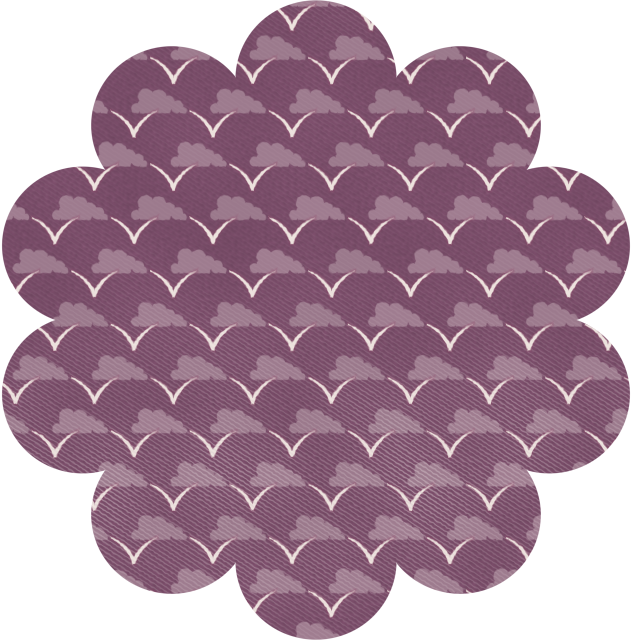
Write a Shadertoy shader that draws this pattern.

```glsl
// Scalloped rosette of plum twill, printed with staggered clouds and pale winged arcs, on white.

const float TAU = 6.2831853;
const vec2 CANVAS = vec2(0.988, 1.0);       // width and height in canvas heights
const vec2 REPEATS = vec2(8.0, 12.0);       // motifs across, rows down (even, for the stagger)
const vec2 ANCHOR = vec2(0.462, 0.456);     // one arc tip, as a fraction of the canvas
const vec2 CELL_MARGIN = vec2(0.30, 0.10);  // part of a cell left of and below the tip

const float LOBES = 10.0;
const float RING_RADIUS = 0.376;
const float LOBE_RADIUS = 0.1235;
const float RING_STRETCH = 1.02;

const vec2 SCALLOP_CENTER = vec2(0.5, -0.195);  // motif lengths are in cell widths
const float SCALLOP_RADIUS = 0.537;
const float ARM_REACH = 0.29;
const float ARM_TIP_WIDTH = 0.026;
const float ARM_END_WIDTH = 0.007;
const float CLOUD_BASE = 0.273;

const vec2 TWILL_COUNT = vec2(90.0, 140.0);
const float TWILL_FAINT = 0.05;
const float TWILL_STRONG = 0.34;

const vec3 PAPER = vec3(1.0);
const vec3 PLUM = vec3(0.47, 0.295, 0.405);
const vec3 CLOUD = vec3(0.615, 0.48, 0.555);
const vec3 FRINGE = vec3(0.56, 0.27, 0.40);
const vec3 CREAM = vec3(0.93, 0.89, 0.87);
const vec3 THREAD = vec3(0.85, 0.79, 0.81);

float hash(vec2 p) {
    vec3 q = fract(p.xyx * 0.1031);
    q += dot(q, q.yzx + 33.33);
    return fract((q.x + q.y) * q.z);
}

float cornerGradient(vec2 corner, vec2 offset, vec2 period) {
    float angle = TAU * hash(mod(corner, period));
    return dot(vec2(cos(angle), sin(angle)), offset);
}

// Gradient noise that wraps once over the canvas
float wrappedNoise(vec2 uv, vec2 period) {
    vec2 p = uv * period, i = floor(p), f = p - i;
    vec2 s = f * f * f * (f * (f * 6.0 - 15.0) + 10.0);
    vec2 e = vec2(1.0, 0.0);
    float low = mix(cornerGradient(i, f, period), cornerGradient(i + e, f - e, period), s.x);
    float high = mix(cornerGradient(i + e.yx, f - e.yx, period),
                     cornerGradient(i + 1.0, f - 1.0, period), s.x);
    return mix(low, high, s.y);
}

float coverage(float distance, float blur) {
    return smoothstep(blur, -blur, distance);
}

float rosetteDistance(vec2 p) {
    p.x /= RING_STRETCH;
    float sector = TAU / LOBES;
    float angle = atan(p.x, p.y + 1e-6);
    angle -= sector * round(angle / sector);
    vec2 q = length(p) * vec2(sin(angle), cos(angle));
    return min(length(q - vec2(0.0, RING_RADIUS)) - LOBE_RADIUS, q.y - RING_RADIUS);
}

// Union of puffs with a flat base; each puff is x, y, radius
float cloudDistance(vec2 p) {
    const vec3 puffs[8] = vec3[8](
        vec3(0.03, 0.335, 0.065), vec3(0.15, 0.485, 0.10), vec3(0.31, 0.465, 0.105),
        vec3(0.43, 0.40, 0.095), vec3(0.545, 0.355, 0.08), vec3(0.62, 0.305, 0.05),
        vec3(0.17, 0.36, 0.125), vec3(0.35, 0.34, 0.12));
    float d = 1e3;
    for (int i = 0; i < 8; i++) d = min(d, length(p - puffs[i].xy) - puffs[i].z);
    return max(d, CLOUD_BASE - p.y);
}

// Two tapering arcs that meet in a point
float armsDistance(vec2 p) {
    float x = abs(p.x);
    float arc = abs(length(vec2(x, p.y) - SCALLOP_CENTER) - SCALLOP_RADIUS);
    float d = arc - mix(ARM_TIP_WIDTH, ARM_END_WIDTH, clamp(x / ARM_REACH, 0.0, 1.0));
    return max(max(d, x - ARM_REACH), -0.03 - p.y);
}

void mainImage(out vec4 fragColor, in vec2 fragCoord) {
    vec2 uv = fragCoord / iResolution.xy;
    float pixel = 1.0 / iResolution.y;
    vec2 cellSize = CANVAS / REPEATS;

    // Staggered cells around each arc tip
    vec2 grid = (uv - ANCHOR) * REPEATS + CELL_MARGIN;
    float row = floor(grid.y);
    grid.x += 0.5 * mod(row, 2.0);
    vec2 id = mod(floor(grid), REPEATS);
    vec2 p = (fract(grid) - CELL_MARGIN) * cellSize / cellSize.x;
    float blur = pixel / cellSize.x;

    // Cloth and printed motif, with slightly ragged edges
    float grain = wrappedNoise(uv, vec2(170.0));
    float mottle = wrappedNoise(uv, vec2(7.0));
    float rag = 0.012 * grain;
    vec3 color = PLUM * (1.0 + 0.05 * mottle + 0.08 * grain);
    vec3 cloudInk = CLOUD * (0.98 + 0.04 * hash(id));
    color = mix(color, cloudInk, coverage(cloudDistance(p) + rag, blur));
    float arms = armsDistance(p) + rag;
    color = mix(color, FRINGE, 0.45 * coverage(arms - 0.015, 2.0 * blur));
    float armFade = 1.0 - 0.55 * smoothstep(0.16, ARM_REACH, p.x);
    color = mix(color, CREAM, armFade * coverage(arms, blur));

    // Diagonal twill, raised most in the upper half
    float twill = 0.5 + 0.5 * sin(TAU * dot(uv, TWILL_COUNT) + 1.5 * grain);
    float height = 0.5 + 0.5 * sin(TAU * uv.y);
    float strength = mix(TWILL_FAINT, TWILL_STRONG, height * height) * (1.0 + 0.8 * mottle);
    float resolved = smoothstep(1.5, 2.5, iResolution.y / length(TWILL_COUNT));
    color = mix(color, THREAD, strength * mix(0.3, twill * twill, resolved));

    // Scalloped outline
    vec2 centered = (uv - 0.5) * CANVAS;
    color = mix(PAPER, color, coverage(rosetteDistance(centered), 0.7 * pixel));
    fragColor = vec4(color, 1.0);
}
```
